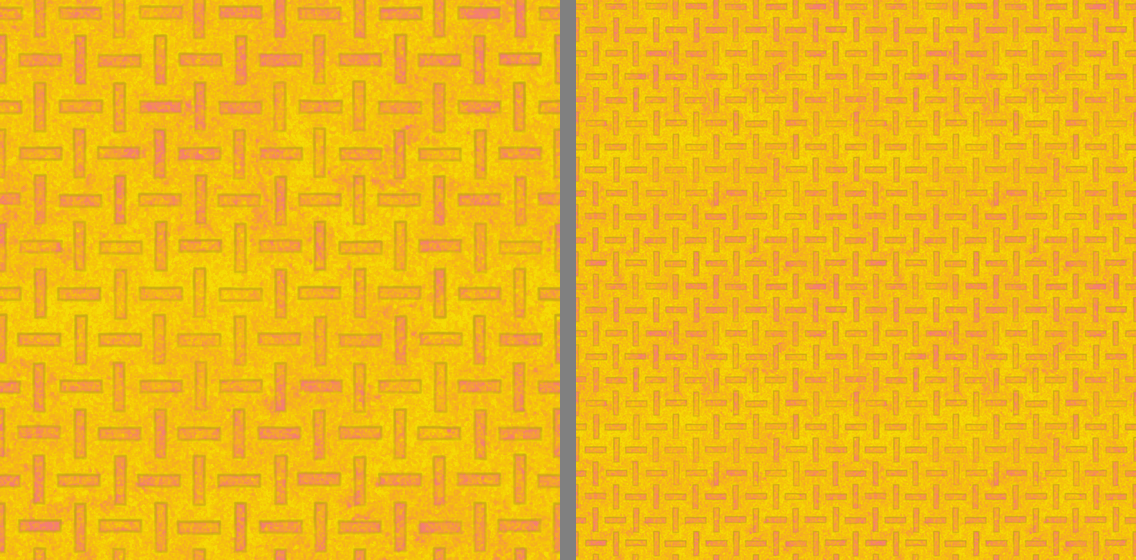
Left: one tile. Right: repeated 2 by 2.
This texture is drawn by a WebGL 1 fragment shader. Its source:

```glsl
precision highp float;
uniform vec2 u_resolution;

const float TAU = 6.28319;
const vec2 GRID = vec2(14.0, 12.0);
const vec2 GRID_SHIFT = vec2(0.0, 0.71);
const vec2 HALF_ACROSS = vec2(0.0366, 0.0099);
const vec2 HALF_UPRIGHT = vec2(0.0090, 0.0426);
const vec3 OLIVE = vec3(0.73, 0.62, 0.10);
const vec3 LEMON = vec3(0.93, 0.87, 0.01);

vec2 hash2(vec2 p) {
  vec3 q = fract(p.xyx * vec3(0.1031, 0.1030, 0.0973));
  q += dot(q, q.yzx + 33.33);
  return fract((q.xx + q.yz) * q.zy);
}

// Wrapping cellular noise: nearest distance, blended cell value, nearest cell id
vec3 cellular(vec2 uv, float period, float seed) {
  vec2 p = uv * period;
  vec2 base = floor(p);
  float nearest = 9.0, id = 0.0, total = 0.0, weights = 0.0;
  for (int y = -1; y <= 1; y++) {
    for (int x = -1; x <= 1; x++) {
      vec2 cell = base + vec2(float(x), float(y));
      vec2 key = mod(cell, period) + seed;
      vec2 delta = cell + hash2(key) - p;
      float d2 = dot(delta, delta);
      float value = hash2(key + 57.0).x;
      float w = exp(-7.0 * d2);
      total += w * value;
      weights += w;
      if (d2 < nearest) { nearest = d2; id = value; }
    }
  }
  return vec3(sqrt(nearest), total / max(weights, 0.0001), id);
}

// Layers of blended cells, centred on zero
float mottle(vec2 uv, float period, float seed) {
  float sum = 0.0, gain = 0.5;
  for (int i = 0; i < 4; i++) {
    sum += gain * (cellular(uv, period, seed).y - 0.5);
    period = floor(period * 2.3);
    seed += 19.0;
    gain *= 0.72;
  }
  return sum;
}

// Broad shading from whole-number waves
float waves(vec2 uv) {
  vec2 a = uv * TAU;
  return 0.5 * cos(a.y) + 0.25 * sin(a.x + 2.0 * a.y + 3.5) + 0.25 * cos(2.0 * a.x - a.y + 1.0);
}

float boxDistance(vec2 p, vec2 halfSize) {
  vec2 d = abs(p) - halfSize;
  return length(max(d, 0.0)) + min(max(d.x, d.y), 0.0);
}

// Nearest bar: signed distance, offset from its centre, random id
vec4 nearestBar(vec2 uv) {
  vec2 base = floor(uv * GRID - GRID_SHIFT + 0.5);
  vec4 bar = vec4(9.0);
  for (int y = -1; y <= 1; y++) {
    for (int x = -1; x <= 1; x++) {
      vec2 cell = base + vec2(float(x), float(y));
      vec2 rnd = hash2(mod(cell, GRID) + 7.0);
      vec2 local = uv - (cell + GRID_SHIFT) / GRID - (rnd - 0.5) * 0.004;
      float across = mod(cell.x + cell.y, 2.0);
      float d = boxDistance(local, mix(HALF_UPRIGHT, HALF_ACROSS, across));
      if (d < bar.x) bar = vec4(d, local, fract(rnd.x * 7.3 + rnd.y));
    }
  }
  return bar;
}

// Tone 0 is pink, 1 is yellow
vec3 ramp(float tone) {
  float t = clamp(tone, 0.0, 1.15);
  return vec3(0.96, mix(0.49, 0.81, t), 0.02 + 0.43 * pow(max(1.0 - t, 0.0), 1.5));
}

void main() {
  vec2 uv = gl_FragCoord.xy / u_resolution;
  float pixel = 1.0 / min(u_resolution.x, u_resolution.y);

  // Wear and grain
  float broad = waves(uv);
  float stain = mottle(uv, 9.0, 3.0);
  float blotch = mottle(uv, 14.0, 131.0);
  float grain = cellular(uv, 170.0, 211.0).y + cellular(uv, 310.0, 307.0).y - 1.0;
  vec3 speck = cellular(uv, 72.0, 401.0);

  // Raised surface
  float surface = 0.85 + 0.45 * stain + 0.36 * grain - 0.03 * broad;
  surface -= 0.35 * smoothstep(0.17, 0.42, blotch);

  // Sunken bars, pinker along their edges
  vec4 bar = nearestBar(uv);
  float d = bar.x + 0.0022 * blotch;
  float inside = 1.0 - smoothstep(-0.0008 - pixel, 0.0008 + pixel, d);
  float innerEdge = smoothstep(-0.0065, -0.001, d);
  float depth = 0.16 * broad + 0.22 * (bar.w - 0.5);
  float sunken = 0.50 - depth - 0.13 * innerEdge + 0.5 * stain + 0.42 * grain;
  sunken -= 0.3 * smoothstep(0.08, 0.35, blotch);
  float tone = mix(surface, sunken, inside);

  // Scattered pits and bright chips
  float spot = 1.0 - smoothstep(0.12, 0.30 + pixel * 72.0, speck.x);
  tone -= 0.38 * spot * step(0.90, speck.z) * smoothstep(-0.15, 0.2, blotch);
  tone += 0.40 * spot * step(speck.z, 0.03);
  vec3 color = ramp(tone);

  // Pale halo and shaded rim, darker on the upper side
  float halo = smoothstep(0.0, 0.0025, d) * (1.0 - smoothstep(0.003, 0.008, d));
  color = mix(color, LEMON, halo * (0.30 + 0.3 * grain));
  float rim = 1.0 - smoothstep(0.0006, 0.0024 + pixel, abs(d - 0.0005));
  float shade = 0.36 + 0.18 * smoothstep(0.0, 0.009, bar.z) + 0.5 * stain;
  color = mix(color, OLIVE, rim * clamp(shade, 0.1, 0.7));

  gl_FragColor = vec4(color, 1.0);
}
```
